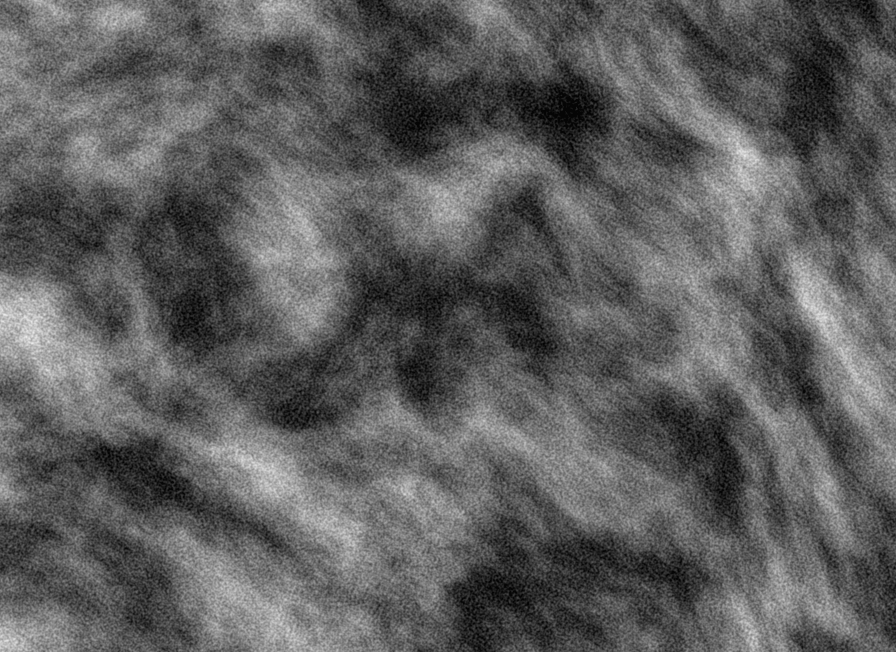
Reproduce this texture procedurally as a WebGL 2 fragment shader.

```glsl
#version 300 es
precision highp float;
// Soft grey clouds with dark hollows and slanting wisps under fine film grain.
// Fractal gradient noise is sampled in bent, stretched coordinates so that the
// streaks fall to the right, shallow on the left and steeper on the right.

uniform vec2 u_resolution;
out vec4 fragColor;

const float TAU = 6.2831853;
const int OCTAVES = 7;

float hash(vec2 p) {
    return fract(sin(dot(p, vec2(127.1, 311.7))) * 43758.5453);
}

vec2 rotate(vec2 p, float angle) {
    float c = cos(angle), s = sin(angle);
    return vec2(c * p.x - s * p.y, s * p.x + c * p.y);
}

// Contribution of one lattice corner: a random unit slope along the offset
float cornerSlope(vec2 cell, vec2 offset) {
    float angle = TAU * hash(cell);
    return dot(vec2(cos(angle), sin(angle)), offset);
}

// Gradient noise, centred on zero
float gradientNoise(vec2 p) {
    vec2 cell = floor(p);
    vec2 f = fract(p);
    vec2 w = f * f * f * (f * (f * 6.0 - 15.0) + 10.0);
    vec2 e = vec2(1.0, 0.0);
    float low = mix(cornerSlope(cell, f), cornerSlope(cell + e.xy, f - e.xy), w.x);
    float high = mix(cornerSlope(cell + e.yx, f - e.yx), cornerSlope(cell + e.xx, f - e.xx), w.x);
    return mix(low, high, w.y);
}

// Sum of octaves, each finer and weaker than the last
float fractalNoise(vec2 p, float gain) {
    float sum = 0.0;
    float amplitude = 1.0;
    float frequency = 1.0;
    for (int i = 0; i < OCTAVES; i++) {
        sum += amplitude * gradientNoise(p * frequency + float(i) * vec2(17.3, 9.7));
        amplitude *= gain;
        frequency *= 2.03;
    }
    return sum;
}

// Coordinates along and across the curved streaks
vec2 streakSpace(vec2 p, vec2 density) {
    float along = p.x - 0.55 * p.y;
    float across = p.y + 0.4 * p.x + 0.28 * p.x * p.x;
    return vec2(along, across) * density;
}

// Gentle displacement that breaks up the regular flow
vec2 warp(vec2 p, float frequency, float strength) {
    vec2 q = p * frequency;
    return p + strength * vec2(gradientNoise(q + 31.4), gradientNoise(q + 74.2));
}

// Two turned layers of fine noise, so no grid shows through
float filmGrain(vec2 p, float frequency) {
    return gradientNoise(rotate(p, 0.6) * frequency)
         + gradientNoise(rotate(p, 1.9) * frequency * 1.37 + 53.0);
}

void main() {
    vec2 p = gl_FragCoord.xy / u_resolution.y;
    float across = gl_FragCoord.x / u_resolution.x;

    // Clouds
    vec2 q = streakSpace(warp(p, 3.0, 0.09), vec2(2.8, 3.7));
    float clouds = fractalNoise(q + vec2(5.3, 12.8), 0.63);

    // Tone: a little brighter on the left, with softly held shadows
    float tone = 0.39 + 0.54 * clouds + 0.07 * (0.5 - across);
    tone = mix(tone, 0.08 + 0.6 * tone, smoothstep(0.22, 0.02, tone));

    // Grain
    tone += 0.16 * filmGrain(p, 210.0);

    fragColor = vec4(vec3(clamp(tone, 0.02, 0.92)), 1.0);
}
```
